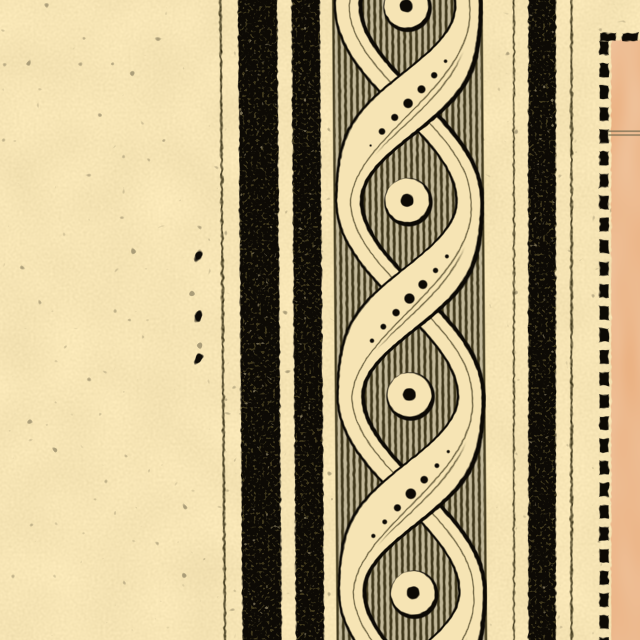
Give the GLSL for this pattern, as a WebGL 1 fragment shader.

```glsl
precision highp float;
uniform vec2 u_resolution;

const float PI = 3.14159265;
const vec3 PAPER = vec3(0.965, 0.895, 0.705);
const vec3 HATCH_PAPER = vec3(0.76, 0.72, 0.60);
const vec3 INK = vec3(0.05, 0.04, 0.02);
const vec3 WORN_INK = vec3(0.25, 0.22, 0.11);
const vec3 FLECK = vec3(0.47, 0.43, 0.32);
const vec3 BLUSH = vec3(0.93, 0.73, 0.56);

const float EDGE_SOFTNESS = 0.0016;
const float EDGE_WEAR = 0.003;
const float SLANT = 0.007;           // sideways drift of the left rules and braid
const vec2 EYE_ORIGIN = vec2(0.640, 0.686);
const float PERIOD = 0.305;          // height of one braid repeat
const float SWING = 0.094;           // sideways reach of a strand
const float THIN_HALF = 0.0175;
const float WIDE_HALF = 0.043;
const float OUTLINE = 0.0038;
const float HATCH_STEP = 0.0093;
const float EYE_RADIUS = 0.034;
const float PUPIL_RADIUS = 0.010;
const float DASH_STEP = 0.0345;

vec2 hash2(vec2 p) {
  vec3 h = fract(p.xyx * vec3(0.1031, 0.1030, 0.0973));
  h += dot(h, h.yzx + 33.33);
  return fract((h.xx + h.yz) * h.zy) * 2.0 - 1.0;
}

float gradientNoise(vec2 p) {
  vec2 i = floor(p), f = fract(p), u = f * f * (3.0 - 2.0 * f);
  vec2 e = vec2(1.0, 0.0);
  float low = mix(dot(hash2(i), f), dot(hash2(i + e), f - e), u.x);
  float high = mix(dot(hash2(i + e.yx), f - e.yx), dot(hash2(i + 1.0), f - 1.0), u.x);
  return mix(low, high, u.y);
}

float cover(float d) {
  float soft = max(EDGE_SOFTNESS, 0.75 / u_resolution.y);
  return 1.0 - smoothstep(-soft, soft, d);
}

float rule(float x, float centre, float halfWidth) {
  return cover(abs(x - centre) - halfWidth);
}

// Strand body with an outline that is heavier on its right side
vec3 strand(vec3 base, float across, float halfWidth) {
  float d = abs(across) - halfWidth;
  float edge = OUTLINE * (across > 0.0 ? 1.6 : 1.0);
  return mix(mix(base, INK, cover(d - edge)), PAPER, cover(d));
}

vec3 braid(vec3 base, vec2 q, float wear) {
  // Hatched ground
  float line = abs(fract((q.x + wear * 0.4) / HATCH_STEP) - 0.5) * HATCH_STEP;
  vec3 hatch = mix(HATCH_PAPER, WORN_INK, cover(line - 0.23 * HATCH_STEP));
  vec3 c = mix(base, hatch, cover(abs(q.x) - 0.115));
  c = mix(c, WORN_INK, rule(abs(q.x), 0.116, 0.0016));

  // Round eyes, each a little out of place
  float t = q.y / PERIOD;
  float row = floor(t + 0.5);
  vec2 e = vec2(q.x, q.y - row * PERIOD) - 0.003 * hash2(vec2(row + 9.0, 4.0));
  float r = length(e) + wear * 0.5;
  c = mix(c, INK, cover(length(e - vec2(0.002, -0.003)) - EYE_RADIUS - OUTLINE));
  c = mix(c, PAPER, cover(r - EYE_RADIUS));
  c = mix(c, INK, cover(r - PUPIL_RADIUS));

  // Narrow strand passes below, swelling strand above
  float s = fract(t);
  float bend = sin(PI * s);
  float centre = SWING * cos(PI * s);
  float tilt = length(vec2(1.0, SWING * PI / PERIOD * bend));
  float under = (q.x - centre) / tilt + wear * 0.4;
  float over = (q.x + centre) / tilt + wear * 0.4;
  float swell = mix(THIN_HALF, WIDE_HALF, bend * bend);
  c = strand(c, under, THIN_HALF);
  c = mix(c, WORN_INK, 0.8 * rule(under, 0.003, 0.0009));
  c = strand(c, over, swell);

  // Fine shading strokes along the upper strand
  float middle = smoothstep(0.65, 0.9, bend);
  c = mix(c, WORN_INK, 0.8 * rule(over, 0.003 + 0.010 * bend, 0.0009));
  c = mix(c, WORN_INK, 0.75 * middle * rule(over, 0.5 * swell, 0.0010));

  // Beads shrinking away from each crossing
  float crossing = floor(t);
  for (int i = -3; i <= 3; i++) {
    float k = float(i);
    float at = 0.5 + 0.072 * k;
    vec2 bead = vec2(-SWING * cos(PI * at), at * PERIOD);
    float size = 0.0078 - 0.0018 * abs(k) + 0.001 * hash2(vec2(k, crossing) + 20.0).x;
    c = mix(c, INK, cover(length(vec2(q.x, s * PERIOD) - bead) - size));
  }
  return c;
}

// Dashed frame with a tinted panel inside it
vec3 panel(vec3 base, vec2 p, float wear) {
  float tone = gradientNoise(p * vec2(30.0, 9.0));
  vec3 tint = BLUSH + vec3(0.02, 0.07, 0.10) * tone;
  vec3 c = mix(base, tint, cover(max(0.955 - p.x, p.y - 0.938) + wear));
  vec2 dash = (fract((p - vec2(0.950, 0.925)) / DASH_STEP + 0.5) - 0.5) * DASH_STEP;
  float upright = max(max(abs(p.x - 0.944) - 0.007, abs(dash.y) - 0.0105), p.y - 0.947);
  float level = max(max(abs(p.y - 0.942) - 0.006, abs(dash.x) - 0.012), 0.937 - p.x);
  c = mix(c, INK, cover(min(upright, level) + wear));
  float pair = rule(abs(p.y - 0.792), 0.003, 0.001);
  return mix(c, FLECK, pair * cover(0.950 - p.x));
}

void main() {
  vec2 p = gl_FragCoord.xy / u_resolution.y;
  float grain = gradientNoise(p * 230.0);
  float wear = EDGE_WEAR * gradientNoise(p * 130.0);
  float x = p.x - SLANT * (0.5 - p.y);

  // Paper
  vec3 c = PAPER + 0.035 * grain + 0.03 * gradientNoise(p * 14.0);
  c = mix(c, FLECK, 0.6 * smoothstep(0.40, 0.58, gradientNoise(p * 75.0 + 31.0)));

  c = braid(c, vec2(x, p.y) - EYE_ORIGIN, wear);
  c = panel(c, p, wear);

  // Fine rules
  float fine = rule(x + wear, 0.348, 0.0018) + rule(p.x + wear, 0.803, 0.0014)
             + rule(p.x + wear, 0.893, 0.0018);
  c = mix(c, WORN_INK, clamp(fine, 0.0, 1.0) * (0.85 + 0.4 * grain));

  // Heavy rules with worn ink
  float heavy = rule(x + wear, 0.406, 0.0305) + rule(x + wear, 0.481, 0.0220)
              + rule(p.x + wear, 0.847, 0.0215);
  vec3 ink = mix(INK, WORN_INK, smoothstep(0.05, 0.40, grain));
  ink = mix(ink, FLECK, smoothstep(0.30, 0.60, gradientNoise(p * 150.0 + 7.0)));
  c = mix(c, ink, heavy);

  // Stray ink drops in the margin
  for (int i = 0; i < 3; i++) {
    float k = float(i);
    vec2 d = p - vec2(0.310, 0.600 - 0.080 * k - 0.014 * k * (2.0 - k));
    c = mix(c, INK, cover(length(d * vec2(1.0, 0.7) - vec2(0.25 * d.y, 0.0)) - 0.0055 + wear));
  }
  gl_FragColor = vec4(c, 1.0);
}
```
